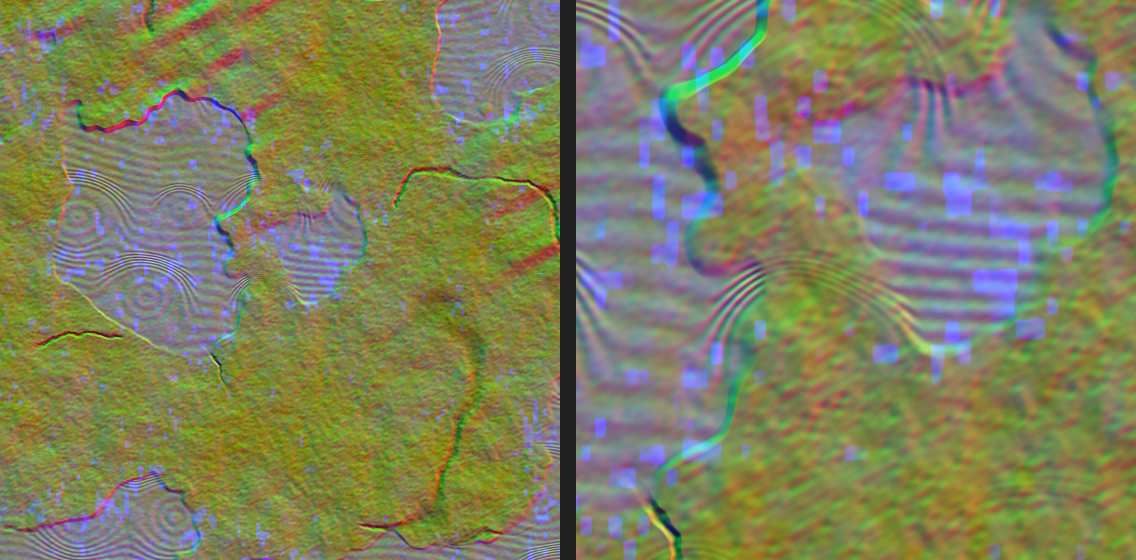
Left, the full canvas; right, a detail of the centre.
Give the GLSL for this texture, as a Shadertoy shader.

```glsl
// Relief map of flaking plaster over knotted wood: red and green hold the slopes of a
// height field (rings, cracks, grain), blue holds a patchy tint with blocky flecks.
// The height is sampled three times and differenced to get the slopes.

const vec3 PLASTER_COLOR = vec3(0.505, 0.515, 0.22);
const vec3 WOOD_COLOR = vec3(0.505, 0.505, 0.47);
const float PLASTER_LEVEL = 0.475;   // higher leaves more bare wood
const float RING_COUNT = 55.0;       // wood rings per canvas height
const float RING_SLOPE = 0.075;
const float KNOT_CELLS = 5.5;
const float CRACK_SCALE = 6.5;
const float CRACK_DEPTH = 0.0017;
const float FLAKE_DEPTH = 0.0010;
const float GRAIN_SLOPE = 0.11;
const float FLECK_LEVEL = 0.66;      // higher gives fewer blue flecks
const float FLECK_BLUE = 0.42;
const float SAMPLE_STEP = 0.0016;

struct Surface {
    float height;
    float plaster;   // 1 on plaster, 0 on wood
    float core;      // 1 deep inside the plaster
    float ring;      // wood ring wave, -1 to 1
    float crack;     // 1 in the middle of a crack
};

float hash(vec2 p) {
    return fract(sin(dot(p, vec2(127.1, 311.7))) * 43758.5453);
}

// Value noise; sharpness above 0 flattens the cells into soft blocks
float noise(vec2 p, float sharpness) {
    vec2 i = floor(p);
    vec2 f = smoothstep(vec2(sharpness), vec2(1.0 - sharpness), fract(p));
    float low = mix(hash(i), hash(i + vec2(1, 0)), f.x);
    float high = mix(hash(i + vec2(0, 1)), hash(i + vec2(1, 1)), f.x);
    return mix(low, high, f.y);
}

float fbm(vec2 p) {
    float sum = 0.0, amplitude = 0.516;
    for (int i = 0; i < 5; i++) {
        sum += amplitude * noise(p, 0.0);
        p = mat2(1.6, 1.2, -1.2, 1.6) * p + 17.3;
        amplitude *= 0.5;
    }
    return sum;
}

// Flowing grain lines that close into circles around scattered knots
float woodPhase(vec2 p) {
    float phase = p.y + 0.15 * noise(p * vec2(3.0, 3.6) + 4.0, 0.0) + 0.02 * noise(p * 11.0, 0.0);
    vec2 cell = floor(p * KNOT_CELLS);
    for (int y = -1; y <= 1; y++)
    for (int x = -1; x <= 1; x++) {
        vec2 id = cell + vec2(x, y);
        vec2 jitter = vec2(hash(id + 3.1), hash(id + 8.7));
        vec2 center = (id + 0.2 + 0.6 * jitter) / KNOT_CELLS;
        float radius = mix(0.05, 0.115, hash(id + 21.0)) * step(0.25, hash(id + 5.5)) + 0.001;
        float dist = length((p - center) * vec2(0.88, 1.0)) + 0.008 * noise(p * 22.0, 0.0);
        float weight = 1.0 - smoothstep(radius * 0.45, radius, dist);
        phase = mix(phase, center.y + 0.1 - dist, weight);
    }
    return phase;
}

Surface surfaceAt(vec2 p) {
    Surface s;
    // Ragged plaster patches
    float cover = fbm(p * 3.1 + vec2(2.3, 9.1)) - PLASTER_LEVEL;
    s.plaster = smoothstep(-0.012, 0.012, cover);
    s.core = smoothstep(0.01, 0.12, cover);

    // Wood rings, faint beneath the plaster
    float angle = 6.2832 * RING_COUNT * woodPhase(p);
    s.ring = sin(angle);
    float ringSlope = RING_SLOPE * mix(1.0, 0.13, s.plaster) * (0.55 + 0.9 * noise(p * 8.0 + 31.0, 0.0));
    s.height = s.ring * ringSlope / (6.2832 * RING_COUNT);

    // Jagged broken cracks, mostly in the plaster
    vec2 bent = p + 0.045 * (vec2(fbm(p * 15.0), fbm(p * 15.0 + 40.0)) - 0.5);
    float line = abs(noise(bent * CRACK_SCALE + 12.0, 0.0) - 0.5);
    float present = smoothstep(0.52, 0.66, noise(p * 7.0 + 55.0, 0.0)) * mix(0.15, 1.0, s.plaster);
    s.crack = (1.0 - smoothstep(0.0, 0.032, line)) * present;
    s.height -= CRACK_DEPTH * s.crack;

    // Flake edges, of uneven strength
    s.height += FLAKE_DEPTH * s.plaster * smoothstep(0.35, 0.8, noise(p * 9.0 + 70.0, 0.0));

    // Slanted trowel marks in some areas, then grain from coarse to fine
    vec2 slant = mat2(0.88, -0.48, 0.48, 0.88) * p;
    float trowel = smoothstep(0.5, 0.8, noise(p * 3.0 + 90.0, 0.0)) * s.plaster;
    s.height += 0.0065 * trowel * noise(slant * vec2(9.0, 38.0), 0.0);
    float grain = mix(0.55, 1.0, s.plaster) * GRAIN_SLOPE;
    s.height += grain * (noise(p * 24.0, 0.0) / 36.0 + noise(p * 85.0, 0.0) / 120.0
              + noise(slant * vec2(150.0, 210.0), 0.0) / 170.0);
    return s;
}

void mainImage(out vec4 fragColor, in vec2 fragCoord) {
    vec2 p = fragCoord / iResolution.y;
    Surface s = surfaceAt(p);
    vec2 slope = vec2(surfaceAt(p + vec2(SAMPLE_STEP, 0)).height,
                      surfaceAt(p + vec2(0, SAMPLE_STEP)).height) - s.height;
    slope = clamp(slope / SAMPLE_STEP, -0.36, 0.36);

    vec3 color = mix(WOOD_COLOR, PLASTER_COLOR, s.plaster);
    color.rg -= slope;
    color -= 0.09 * s.crack;
    color += vec3(0.015, 0.005, 0.05) * s.ring * (1.0 - s.plaster);

    // Blue tint: soft clouds, small blocks, and bright flecks away from the plaster cores
    float cloud = fbm(p * 7.0 + 14.0) - 0.5;
    float block = noise(p * vec2(75.0, 60.0) + 6.0, 0.2) - 0.5;
    color.b += 0.38 * cloud + 0.16 * block + 0.07 * (1.0 - s.core) * s.plaster;
    float fleck = 0.6 * noise(p * vec2(115.0, 68.0), 0.22) + 0.4 * noise(p * vec2(32.0, 24.0) + 3.0, 0.0);
    float level = FLECK_LEVEL + 0.13 * s.core;
    color.b += FLECK_BLUE * smoothstep(level, level + 0.12, fleck);

    fragColor = vec4(clamp(color, 0.0, 1.0), 1.0);
}
```
